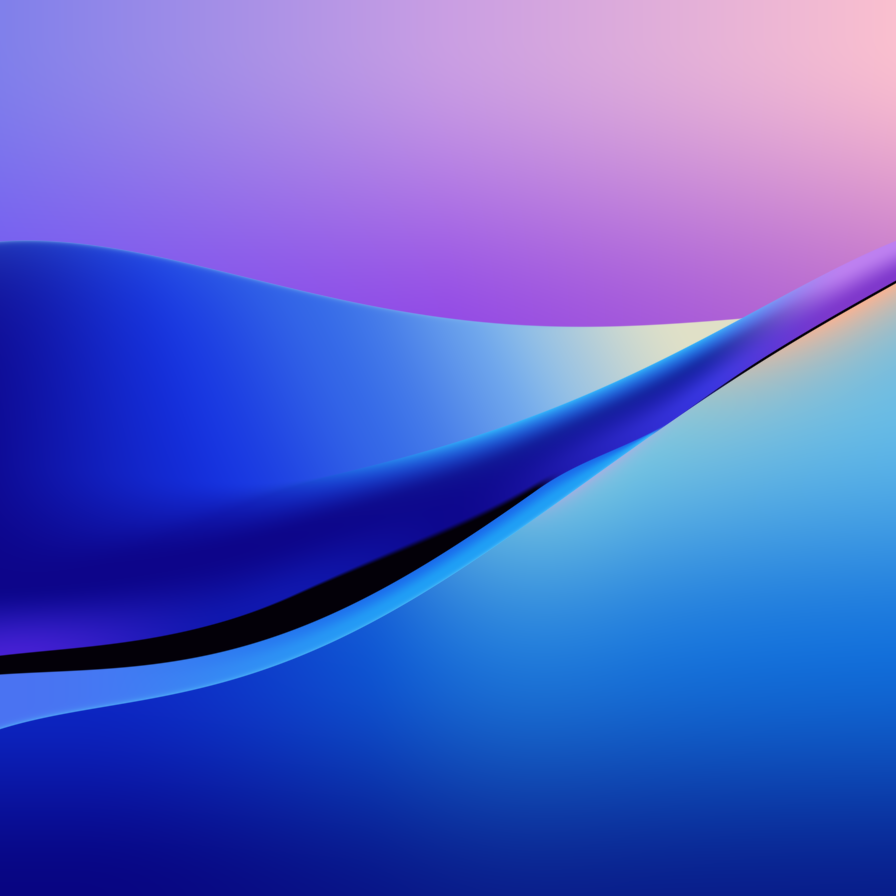
Write a Shadertoy shader that draws this background.

```glsl
const vec3 SKY_TOP_LEFT = vec3(0.50, 0.50, 0.92);
const vec3 SKY_TOP_MID = vec3(0.79, 0.62, 0.89);
const vec3 SKY_TOP_RIGHT = vec3(0.98, 0.75, 0.81);
const vec3 SKY_LOW_LEFT = vec3(0.45, 0.32, 0.95);
const vec3 SKY_LOW_MID = vec3(0.56, 0.27, 0.90);
const vec3 SKY_LOW_RIGHT = vec3(0.72, 0.40, 0.80);
const vec3 INDIGO = vec3(0.05, 0.02, 0.54);
const vec3 ROYAL = vec3(0.08, 0.19, 0.88);
const vec3 AZURE = vec3(0.22, 0.43, 0.91);
const vec3 PALE_BLUE = vec3(0.50, 0.72, 0.93);
const vec3 CREAM = vec3(0.88, 0.88, 0.78);
const vec3 CYAN = vec3(0.20, 0.70, 0.98);
const vec3 VIOLET = vec3(0.32, 0.13, 0.86);
const vec3 LILAC = vec3(0.74, 0.50, 0.94);
const vec3 ORCHID = vec3(0.50, 0.22, 0.80);
const vec3 INK = vec3(0.01, 0.00, 0.03);
const vec3 NAVY = vec3(0.03, 0.10, 0.53);
const vec3 OCEAN = vec3(0.06, 0.43, 0.86);
const vec3 AQUA = vec3(0.50, 0.80, 0.87);
const vec3 PEACH = vec3(0.97, 0.70, 0.58);
const float RIM_WIDTH = 0.0022;
const float RIBBON_GLOW = 0.016;
const float AQUA_REACH = 0.11;
const float PEACH_REACH = 0.045;

// Quintic from its start height and forward differences over fifths
float curve(float x, float start, vec4 d, float d5) {
    float s = 5.0 * x;
    float c2 = s * (s - 1.0) / 2.0;
    float c3 = c2 * (s - 2.0) / 3.0;
    float c4 = c3 * (s - 3.0) / 4.0;
    float c5 = c4 * (s - 4.0) / 5.0;
    return start + dot(d, vec4(s, c2, c3, c4)) + d5 * c5;
}

vec3 ramp(vec3 a, vec3 b, vec3 c, float t) {
    return t < 0.5 ? mix(a, b, 2.0 * t) : mix(b, c, 2.0 * t - 1.0);
}

float falloff(float depth, float reach) {
    return exp(-max(depth, 0.0) / reach);
}

vec3 skyColor(vec2 p) {
    vec3 high = ramp(SKY_TOP_LEFT, SKY_TOP_MID, SKY_TOP_RIGHT, p.x);
    vec3 low = ramp(SKY_LOW_LEFT, SKY_LOW_MID, SKY_LOW_RIGHT, p.x);
    return mix(low, high, smoothstep(0.58, 0.96, p.y));
}

vec3 sheetColor(vec2 p, float depth) {
    float light = p.x + 0.55 * (0.12 - depth) * smoothstep(0.0, 0.4, p.x);
    vec3 color = mix(INDIGO, ROYAL, smoothstep(-0.08, 0.24, light));
    color = mix(color, AZURE, smoothstep(0.16, 0.46, light));
    color = mix(color, PALE_BLUE, smoothstep(0.40, 0.68, light));
    color = mix(color, CREAM, smoothstep(0.58, 0.84, light));
    color = mix(color, AZURE, 0.45 * falloff(depth, 0.05) * (1.0 - smoothstep(0.2, 0.5, p.x)));
    return mix(color, PALE_BLUE, 0.6 * falloff(depth, RIM_WIDTH) * (1.0 - smoothstep(0.5, 0.7, p.x)));
}

vec3 ribbonColor(vec2 p, float depth, float t) {
    float right = smoothstep(0.48, 0.82, p.x);
    vec3 color = mix(INDIGO, ROYAL, 0.75 * (1.0 - smoothstep(0.0, 0.42, t)) * smoothstep(0.0, 0.4, p.x));
    color = mix(color, ROYAL, 0.42 * smoothstep(0.45, 1.0, t) * (1.0 - smoothstep(0.3, 0.55, p.x)));
    color = mix(color, VIOLET, 0.85 * smoothstep(0.5, 1.05, t) * (1.0 - smoothstep(0.0, 0.26, p.x)));
    color = mix(color, vec3(0.22, 0.20, 0.88), right * smoothstep(0.25, 0.9, t));
    // Cyan crest
    float crest = smoothstep(0.22, 0.58, p.x);
    color = mix(color, CYAN, crest * falloff(depth, RIBBON_GLOW));
    // Lilac end
    vec3 tip = mix(LILAC, ORCHID, smoothstep(0.1, 0.9, t));
    return mix(color, tip, smoothstep(0.77, 0.95, p.x));
}

vec3 lowerColor(vec2 p, float depth) {
    vec3 color = mix(NAVY, OCEAN, smoothstep(-0.04, 0.30, p.y));
    color = mix(color, vec3(0.36, 0.72, 0.92), smoothstep(0.24, 0.56, p.y));
    vec3 shade = mix(vec3(0.03, 0.02, 0.51), vec3(0.05, 0.15, 0.77), smoothstep(0.0, 0.24, p.y));
    color = mix(shade, color, smoothstep(0.08, 0.62, p.x));
    color = mix(color, AQUA, 0.85 * falloff(depth, AQUA_REACH) * smoothstep(0.40, 0.70, p.x));
    color = mix(color, PEACH, falloff(depth, PEACH_REACH) * smoothstep(0.70, 0.96, p.x));
    float blush = smoothstep(0.57, 0.65, p.x) * (1.0 - smoothstep(0.68, 0.8, p.x));
    return mix(color, SKY_TOP_MID, 0.55 * blush * falloff(depth, 0.010));
}

void mainImage(out vec4 fragColor, in vec2 fragCoord) {
    vec2 p = fragCoord / iResolution.xy;
    float x = p.x;
    float aa = 1.0 / iResolution.y;

    // Edge heights
    float sheetTop = curve(x, 0.7305, vec4(-0.0221, -0.0247, 0.0462, -0.0365), 0.0);
    float ribbonTop = curve(x, 0.4167, vec4(0.0182, 0.0234, -0.0039, 0.0156), -0.0495);
    float lowerTop = curve(x, 0.1862, vec4(0.0404, 0.0306, 0.0241, -0.0638), 0.0677);
    float stripWidth = (0.030 + 0.031 * exp(-8.0 * x)) * (1.0 - smoothstep(0.60, 0.76, x));
    float inkWidth = (0.021 + 0.05 * x) * (1.0 - smoothstep(0.33, 0.64, x));
    inkWidth += 0.003 * smoothstep(0.72, 0.86, x);
    float stripTop = lowerTop + stripWidth;
    float inkTop = stripTop + inkWidth;

    // Sky and upper sheet
    vec3 color = skyColor(p);
    float sheetDepth = sheetTop - p.y;
    color = mix(color, sheetColor(p, sheetDepth), smoothstep(-aa, aa, sheetDepth));

    // Ribbon, whose crest dissolves toward the left
    float ribbonDepth = ribbonTop - p.y;
    float t = clamp(ribbonDepth / max(ribbonTop - inkTop, 0.001), 0.0, 1.0);
    float softness = aa + 0.07 * (1.0 - smoothstep(0.0, 0.38, x));
    color = mix(color, ribbonColor(p, ribbonDepth, t), smoothstep(-softness, softness, ribbonDepth));

    // Dark fold
    float foldSoftness = aa + 0.007 * smoothstep(0.25, 0.5, x) * (1.0 - smoothstep(0.6, 0.75, x));
    float fold = smoothstep(-foldSoftness, aa, inkTop - p.y);
    color = mix(color, INK, fold * smoothstep(0.0, 0.003, inkWidth));

    // Light strip with a bright lower rim
    vec3 strip = mix(vec3(0.29, 0.45, 0.95), vec3(0.12, 0.62, 0.96), smoothstep(0.0, 0.5, x));
    strip = mix(strip, ROYAL, 0.45 * smoothstep(0.3, 1.0, (p.y - lowerTop) / max(stripWidth, 0.001)) * smoothstep(0.1, 0.5, x));
    strip = mix(strip, vec3(0.35, 0.78, 0.98), 0.7 * falloff(p.y - lowerTop, RIM_WIDTH));
    color = mix(color, strip, smoothstep(-aa, aa, stripTop - p.y) * smoothstep(0.0, 0.004, stripWidth));

    // Lower field
    float lowerDepth = lowerTop - p.y;
    color = mix(color, lowerColor(p, lowerDepth), smoothstep(-aa, aa, lowerDepth));

    fragColor = vec4(color, 1.0);
}
```
